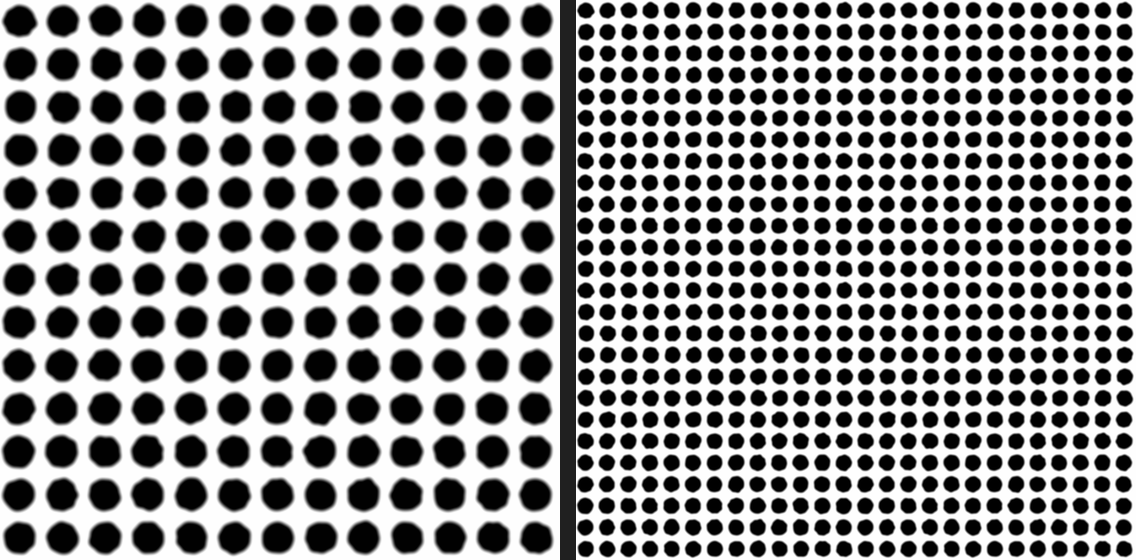
Left: one tile. Right: repeated 2 by 2.
This pattern is drawn by a WebGL 1 fragment shader. Its source:

```glsl
precision highp float;

uniform vec2 u_resolution;

const float TAU = 6.2831853;
const float DOTS = 13.0;

float hash(vec2 p) {
  return fract(sin(dot(p, vec2(127.1, 311.7))) * 43758.5453);
}

// Uneven outline: angular waves with random phase and strength per dot
float outlineWobble(float angle, vec2 id) {
  float wobble = 0.0;
  for (int i = 2; i < 10; i++) {
    float k = float(i);
    float phase = TAU * hash(id + 17.3 * k);
    float strength = 0.011 * hash(id + 5.7 * k + 40.0) / sqrt(k * 0.5);
    wobble += strength * sin(k * angle + phase);
  }
  return wobble;
}

// Occasional small bump or nick at one place on the rim
float rimBump(float angle, vec2 id) {
  float facing = cos(angle - TAU * hash(id + 61.0));
  float height = hash(id + 83.0) - 0.4;
  return 0.045 * height * abs(height) * exp(18.0 * (facing - 1.0));
}

void main() {
  vec2 uv = gl_FragCoord.xy / u_resolution;

  // Grid with a slow sideways drift that closes over the full height
  vec2 grid = uv * DOTS + vec2(0.045 + 0.025 * sin(TAU * uv.y), -0.015);
  vec2 id = mod(floor(grid), DOTS);

  // Slightly misplaced dot centres
  vec2 jitter = vec2(hash(id + 3.1), hash(id + 9.4)) - 0.5;
  vec2 p = fract(grid) - 0.5 - 0.016 * jitter;

  // Blurred ink edge
  float angle = atan(p.y, p.x);
  float radius = 0.37 + 0.012 * (hash(id + 29.0) - 0.5)
               + outlineWobble(angle, id) + rimBump(angle, id);
  float paper = smoothstep(-0.067, 0.067, length(p) - radius);

  gl_FragColor = vec4(vec3(mix(0.002, 0.996, paper)), 1.0);
}
```
